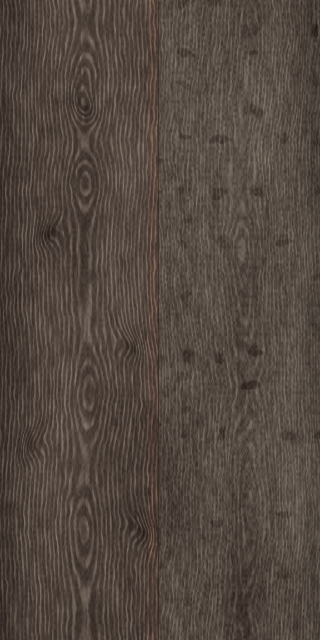
A WebGL 1 fragment shader for this texture:

```glsl
precision highp float;
// Two dark oak planks side by side: cathedral grain with knots, and flecked fine grain.
uniform vec2 u_resolution;

const vec3 DARK = vec3(0.195, 0.150, 0.132);
const vec3 PALE = vec3(0.510, 0.460, 0.415);
const vec3 RED_TINT = vec3(1.10, 0.97, 0.91);
const vec3 GREY_TINT = vec3(0.985, 1.0, 0.995);
const vec3 SEAM_COLOR = vec3(0.15, 0.115, 0.10);
const float SEAM_X = 0.495;
const float SEAM_HALF_WIDTH = 0.0010;
const float HEART_LEFT = 0.265;
const float HEART_RIGHT = 0.755;
const float RINGS_LEFT = 78.0;    // growth rings per canvas width
const float RINGS_RIGHT = 96.0;
const float HEART_SPREAD = 0.022; // widens the rings next to the pith
const float KNOT_RADIUS = 0.040;
const float KNOT_BEND = 0.030;
const vec2 FLECK_CELL = vec2(0.105, 0.085);

float hash(vec2 p) {
  return fract(sin(dot(p, vec2(127.1, 311.7))) * 43758.55);
}

float noise(vec2 p) {
  vec2 i = floor(p), f = fract(p);
  f = f * f * (3.0 - 2.0 * f);
  return mix(mix(hash(i), hash(i + vec2(1.0, 0.0)), f.x),
             mix(hash(i + vec2(0.0, 1.0)), hash(i + vec2(1.0, 1.0)), f.x), f.y);
}

float fbm(vec2 p) {
  float sum = 0.0, amp = 0.5;
  for (int i = 0; i < 4; i++) {
    sum += amp * noise(p);
    p = p * 2.03 + 17.3;
    amp *= 0.5;
  }
  return sum / 0.9375;
}

// Distance from the pith of a log sawn along a wavering plane.
float heartDistance(vec2 p, float heart, float depth) {
  float dx = p.x - heart - 0.045 * (noise(vec2(p.y * 2.6, heart * 40.0)) - 0.5);
  float d = sqrt(dx * dx + depth * depth);
  return d * d / (d + HEART_SPREAD);
}

// Pale, asymmetric growth line, once per ring.
float ringLine(float phase) {
  float t = fract(phase);
  return smoothstep(0.30, 0.68, t) * (1.0 - smoothstep(0.76, 1.0, t));
}

// Knots zigzag down the plank: x is the grain deflection, y the dark core.
vec2 knots(vec2 p) {
  vec2 sum = vec2(0.0);
  for (int i = 0; i < 5; i++) {
    float k = float(i);
    float side = 1.0 - 2.0 * mod(k, 2.0);
    float reach = k > 0.0 ? 0.11 * pow(k, 0.35) : 0.0;
    vec2 center = vec2(HEART_LEFT + side * reach, 1.67 - 0.42 * k + 0.022 * k * k);
    vec2 d = (p - center) / KNOT_RADIUS;
    d.y += 0.5 * d.x * side;
    float r2 = dot(d, d);
    float core = exp(-r2 * 4.0) + 0.45 * exp(-r2 * 0.5);
    sum += vec2(exp(-r2 * 0.8), core * (0.6 + 0.4 * hash(vec2(k, 3.0))));
  }
  return sum;
}

// Dark ray flecks, one possible blot per cell, denser by the seam and near the top.
float flecks(vec2 p) {
  vec2 q = p + 0.026 * (vec2(noise(p * 34.0), noise(p * 34.0 + 51.0)) - 0.5);
  vec2 cell = floor(q / FLECK_CELL);
  vec2 center = (cell + 0.5) * FLECK_CELL;
  center += 0.022 * (vec2(hash(cell), hash(cell + 7.7)) - 0.5);
  vec2 size = mix(vec2(0.014, 0.010), vec2(0.037, 0.026), vec2(hash(cell + 3.1), hash(cell + 9.4)));
  float density = 0.12 + 0.45 * smoothstep(0.70, 0.54, center.x) + 0.25 * smoothstep(0.9, 1.6, center.y);
  float present = step(hash(cell + 21.0), density);
  float d = length((q - center) / size);
  return present * (1.0 - smoothstep(0.6, 1.1, d)) * (0.5 + 0.5 * hash(cell + 33.0));
}

void main() {
  vec2 p = gl_FragCoord.xy / u_resolution.x;
  float px = 1.0 / u_resolution.x;

  // Grain warp, fibres and broad stains shared by both planks
  vec2 w = p;
  w.x += 0.034 * (noise(p * vec2(4.0, 1.7)) - 0.5) + 0.006 * (noise(p * vec2(50.0, 30.0)) - 0.5);
  float fibre = noise(vec2(w.x * 150.0, p.y * 22.0));
  float speck = noise(p * vec2(256.0, 110.0));
  float stain = fbm(p * vec2(5.0, 1.8) + 4.0) - 0.5;

  // Left plank: bold cathedral rings bent around knots
  vec2 knot = knots(p);
  float depthL = 0.048 * sin(6.5 * (p.y - 1.32) + 2.2 * (noise(vec2(p.y * 3.0, 8.0)) - 0.5));
  float ringL = heartDistance(w, HEART_LEFT, depthL) - KNOT_BEND * knot.x;
  float lineL = ringLine(ringL * RINGS_LEFT + 0.5 * noise(p * vec2(16.0, 5.0)));
  float toneL = 0.285 + lineL * (0.12 + 0.44 * fibre) + 0.15 * (fibre - 0.5) + 0.22 * (speck - 0.5);
  toneL += 0.42 * stain - 0.24 * knot.y;
  toneL -= 0.07 * exp(-pow((p.x - HEART_LEFT) / 0.05, 2.0));

  // Right plank: fine broken grain with a faint heart and flecks
  float depthR = 0.04 * sin(4.6 * (p.y - 0.46)) + 0.02 * noise(vec2(p.y * 5.0, 2.0));
  float ringR = heartDistance(w, HEART_RIGHT, depthR);
  float lineR = ringLine(ringR * RINGS_RIGHT + 1.1 * noise(p * vec2(26.0, 9.0)));
  float toneR = 0.455 + (lineR - 0.35) * (0.08 + 0.24 * fibre) + 0.28 * (fibre - 0.5) + 0.36 * (speck - 0.5);
  toneR += 0.50 * stain - 0.29 * flecks(p);
  toneR -= 0.16 * exp(-pow((p.x - HEART_RIGHT) / 0.045, 2.0)) * smoothstep(1.35, 0.7, p.y);

  // Planks, warm edge beside the seam, and the seam itself
  float right = smoothstep(-px, px, p.x - SEAM_X);
  vec3 color = mix(DARK, PALE, clamp(mix(toneL, toneR, right), -0.15, 1.1));
  float warmth = (1.0 - right) * smoothstep(0.44, SEAM_X, p.x) * (0.4 + 0.6 * fibre);
  color *= mix(mix(vec3(1.0), GREY_TINT, right), RED_TINT, warmth);
  float seam = 1.0 - smoothstep(SEAM_HALF_WIDTH - px * 0.5, SEAM_HALF_WIDTH + px, abs(p.x - SEAM_X));
  color = mix(color, SEAM_COLOR, 0.6 * seam);

  // Slight darkening toward the outer edges
  color *= 1.0 - 0.14 * smoothstep(0.40, 0.5, abs(p.x - 0.5));
  gl_FragColor = vec4(color, 1.0);
}
```
